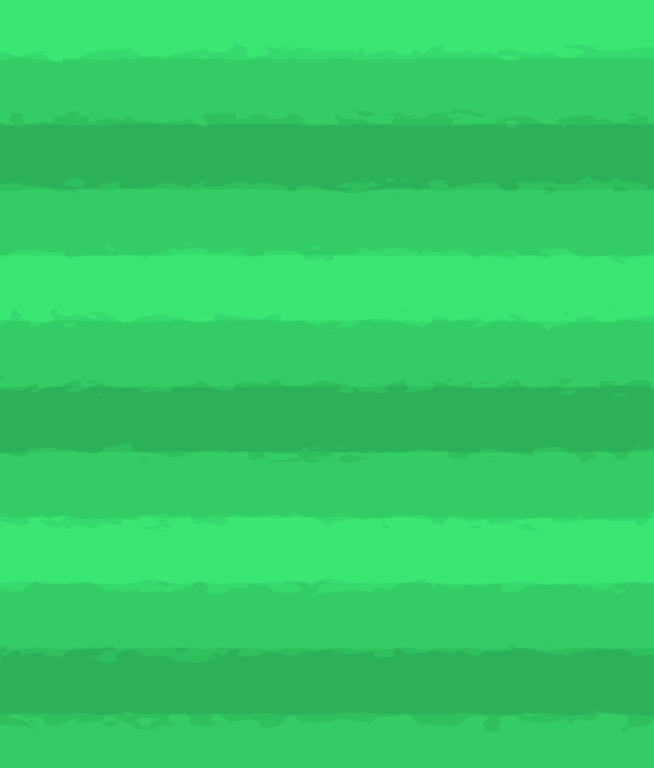
A Shadertoy shader for this pattern:

```glsl
// Horizontal green bands cycling light, middle, dark, middle, three cycles down.
// Two half-strength layers share the bands: one nearly straight, one torn by
// stretched noise whose drift grows away from the middle of the canvas.

const vec3 MID_GREEN = vec3(0.20, 0.80, 0.40);
const float CONTRAST = 0.13;       // brightness change of light and dark bands
const float BAND_HEIGHT = 0.0853;  // in canvas heights
const float FIRST_EDGE = 0.0768;   // depth of the first light-to-middle edge

float hash(vec2 p) {
    vec3 q = fract(vec3(p.xyx) * 0.1031);
    q += dot(q, q.yzx + 33.33);
    return fract((q.x + q.y) * q.z);
}

float valueNoise(vec2 p) {
    vec2 cell = floor(p);
    vec2 f = fract(p);
    f = f * f * (3.0 - 2.0 * f);
    float low = mix(hash(cell), hash(cell + vec2(1, 0)), f.x);
    float high = mix(hash(cell + vec2(0, 1)), hash(cell + vec2(1, 1)), f.x);
    return mix(low, high, f.y);
}

// Two octaves, centred on zero
float raggedNoise(vec2 p) {
    float coarse = valueNoise(p);
    float fine = valueNoise(p * 2.1 + 17.3);
    return (coarse * 0.7 + fine * 0.3) * 2.0 - 1.0;
}

// +1 in light bands, 0 in middle bands, -1 in dark bands
float bandTone(float depth, float pixel) {
    float s = (depth - FIRST_EDGE) / BAND_HEIGHT;
    float fromLight = abs(mod(s + 2.5, 4.0) - 2.0);
    float blur = clamp(fwidth(s), pixel / BAND_HEIGHT, 0.12) * 0.7;
    float light = 1.0 - smoothstep(0.5 - blur, 0.5 + blur, fromLight);
    float dark = smoothstep(1.5 - blur, 1.5 + blur, fromLight);
    return light - dark;
}

void mainImage(out vec4 fragColor, in vec2 fragCoord) {
    float pixel = 1.0 / iResolution.y;
    vec2 p = fragCoord * pixel;
    float depth = 1.0 - p.y;

    // Slight waver of the straight layer
    float waver = 0.0022 * raggedNoise(vec2(p.x * 38.0, depth * 25.0 + 60.0));

    // Torn layer: elongated flakes, drifting up near the top, down near the bottom
    float drift = 0.020 * (depth - 0.5);
    float slant = 0.012 * raggedNoise(p * 14.0 + 90.0);
    vec2 flake = vec2(p.x * 42.0, (depth + slant) * 112.0);
    float tear = 0.017 * raggedNoise(flake);

    float straight = bandTone(depth - waver, pixel);
    float torn = bandTone(depth - drift - tear, pixel);
    float tone = mix(straight, torn, 0.5);

    fragColor = vec4(MID_GREEN * (1.0 + CONTRAST * tone), 1.0);
}
```
